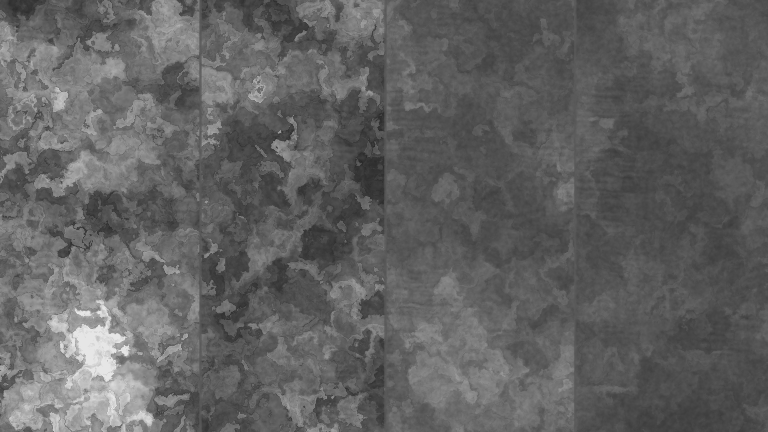
A Shadertoy shader for this texture:

```glsl
// Four grey panels of weathered, overpainted plaster, calmer and darker to the right.
#define PATCH_LAYERS 7
#define PATCH_SCALE 3.5
#define LAYER_GROWTH 1.36
#define PATCH_COVER 0.72
#define PATCH_SPREAD 2.5
#define RAGGEDNESS 0.05
#define BROAD_SCALE 2.3
#define GRAIN 0.040
#define SCRATCH 0.055
#define SEAM_HALF_WIDTH 0.0028
#define SEAM_TONE 0.35

// Per-panel settings, left to right
const vec3 SEAMS = vec3(0.261, 0.502, 0.749);
const vec4 PANEL_TONE = vec4(0.435, 0.425, 0.375, 0.325);
const vec4 PANEL_CONTRAST = vec4(0.165, 0.160, 0.072, 0.050);
const vec4 PANEL_EDGE = vec4(0.025, 0.035, 0.12, 0.16);

vec2 hash2(vec2 p) {
    vec3 q = fract(p.xyx * vec3(0.1031, 0.1030, 0.0973));
    q += dot(q, q.yzx + 33.33);
    return fract((q.xx + q.yz) * q.zy);
}

mat2 rotation(float angle) {
    float c = cos(angle), s = sin(angle);
    return mat2(c, s, -s, c);
}

float cornerSlope(vec2 cell, vec2 offset) {
    float angle = 6.2832 * hash2(cell).x;
    return dot(vec2(cos(angle), sin(angle)), offset);
}

float gradientNoise(vec2 p) {
    vec2 i = floor(p), f = p - i;
    vec2 w = f * f * f * (f * (f * 6.0 - 15.0) + 10.0);
    vec2 e = vec2(1.0, 0.0);
    return mix(mix(cornerSlope(i, f), cornerSlope(i + e.xy, f - e.xy), w.x),
               mix(cornerSlope(i + e.yx, f - e.yx), cornerSlope(i + e.xx, f - e.xx), w.x), w.y);
}

float fbm(vec2 p, int octaves) {
    float sum = 0.0, amplitude = 1.0;
    mat2 turn = rotation(0.65);
    for (int i = 0; i < octaves; i++) {
        sum += amplitude * gradientNoise(p);
        p = turn * p * 2.03 + 17.3;
        amplitude *= 0.55;
    }
    return sum;
}

float broadTone(vec2 p) {
    return 2.3 * fbm(p * BROAD_SCALE, 2);
}

// One layer of ragged, brushed paint patches laid over the given tone
float paintLayer(float tone, vec2 p, float scale, float seed, float edge) {
    vec2 q = p * scale + seed * vec2(13.7, 29.1);
    vec2 home = floor(q);
    float soft = max(edge, scale / iResolution.y);
    for (int y = -1; y <= 1; y++)
    for (int x = -1; x <= 1; x++) {
        vec2 cell = home + vec2(x, y);
        vec2 place = hash2(cell + 71.0), style = hash2(cell + 153.0);
        if (style.x > PATCH_COVER) continue;
        vec2 centre = cell + 0.5 + 0.7 * (place - 0.5);
        vec2 d = rotation(6.2832 * place.y) * (q - centre);
        float dist = length(d * vec2(0.82, 1.3)) - mix(0.24, 0.56, place.x);
        // Thin dark outline just outside the patch
        tone -= 0.22 * smoothstep(0.09, 0.0, abs(dist - 0.04));
        float cover = smoothstep(soft, -soft, dist);
        if (cover <= 0.0) continue;
        float strokes = gradientNoise(d * vec2(2.5, 90.0 / scale) + 40.0 * style);
        float paint = broadTone((centre - seed * vec2(13.7, 29.1)) / scale)
                    + PATCH_SPREAD * (style.y - 0.5) + 0.65 * strokes;
        tone = mix(tone, paint, cover * mix(0.35, 0.8, place.y));
    }
    return tone;
}

void mainImage(out vec4 fragColor, in vec2 fragCoord) {
    vec2 p = fragCoord / iResolution.y;
    float across = fragCoord.x / iResolution.x;
    int panel = int(dot(step(SEAMS, vec3(across)), vec3(1.0)));
    vec2 surface = p + float(panel) * vec2(3.7, 5.3);

    // Ragged displacement of all patch outlines
    vec2 ragged = vec2(fbm(surface * 15.0, 5), fbm(surface * 15.0 + 61.0, 5));
    vec2 warped = surface + RAGGEDNESS * ragged;

    // Broad clouds, then patches from large to small
    float tone = broadTone(warped);
    float scale = PATCH_SCALE;
    for (int i = 0; i < PATCH_LAYERS; i++) {
        tone = paintLayer(tone, warped, scale, float(i) + 1.0, PANEL_EDGE[panel]);
        scale *= LAYER_GROWTH;
    }
    tone += 0.35 * fbm(surface * 22.0, 3);
    tone += 0.16 * tone * tone - 0.1;
    float value = PANEL_TONE[panel] + PANEL_CONTRAST[panel] * tone;

    // Mottled grain and broken, nearly level scratches
    float grain = fbm(surface * 75.0, 2);
    vec2 slanted = rotation(0.06) * surface + 0.006 * ragged;
    float scratch = gradientNoise(slanted * vec2(11.0, 125.0));
    float worn = smoothstep(-0.1, 0.4, gradientNoise(surface * 5.0 + 9.0));
    value += (GRAIN * grain + SCRATCH * scratch * worn) * (0.5 + 1.3 * value);

    // Upright seams between the panels
    vec3 gap = abs(across - SEAMS) * iResolution.x / iResolution.y;
    float nearest = min(gap.x, min(gap.y, gap.z));
    float blur = 0.75 / iResolution.y;
    float seam = smoothstep(SEAM_HALF_WIDTH + blur, SEAM_HALF_WIDTH - blur, nearest);
    value = mix(value, SEAM_TONE + 0.02 * grain, 0.85 * seam);

    fragColor = vec4(vec3(clamp(value, 0.06, 0.9)), 1.0);
}
```
